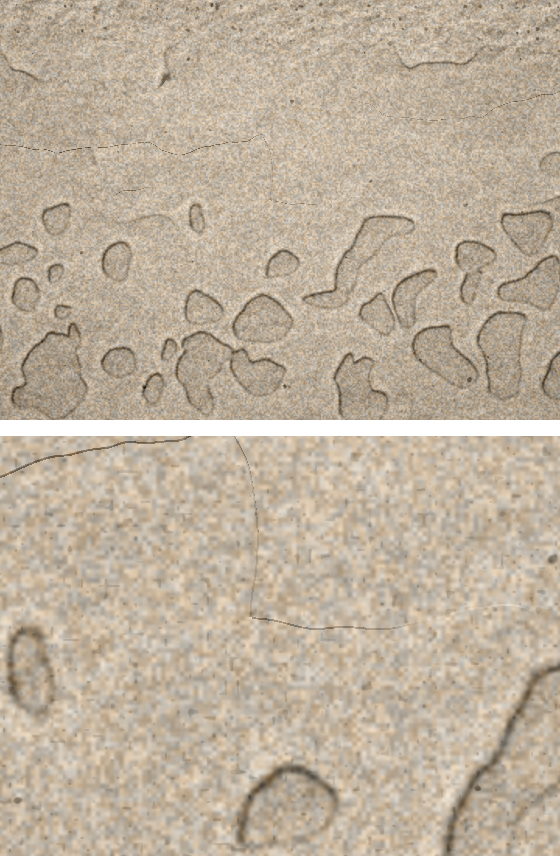
Top, the full canvas; bottom, a detail of the centre.
This texture is drawn by a Shadertoy shader. Its source:

```glsl
// Damp beach sand: rimmed hollows below, faint terraces in the middle, a crumbly crust on top.

const vec3 SAND = vec3(0.745, 0.690, 0.615);
const vec3 WARM_TINT = vec3(0.035, 0.0, -0.04);
const vec2 LIGHT_DIR = vec2(-0.42, 0.91);

float hash(vec2 p) {
    vec3 q = fract(p.xyx * 0.1031);
    q += dot(q, q.yzx + 33.33);
    return fract((q.x + q.y) * q.z);
}

float noise(vec2 p) {
    vec2 i = floor(p), f = fract(p);
    f = f * f * (3.0 - 2.0 * f);
    float low = mix(hash(i), hash(i + vec2(1, 0)), f.x);
    float high = mix(hash(i + vec2(0, 1)), hash(i + vec2(1, 1)), f.x);
    return mix(low, high, f.y);
}

float fbm(vec2 p) {
    float sum = 0.0, amp = 0.5;
    for (int i = 0; i < 4; i++) {
        sum += amp * noise(p);
        p = mat2(1.6, 1.2, -1.2, 1.6) * p + 5.3;
        amp *= 0.5;
    }
    return sum / 0.9375;
}

float smoothMin(float a, float b, float k) {
    float h = max(k - abs(a - b), 0.0) / k;
    return min(a, b) - 0.25 * h * h * k;
}

vec2 warp(vec2 p, float freq, float amount) {
    return p + amount * (vec2(noise(p * freq + 3.1), noise(p * freq + 47.7)) - 0.5);
}

// Scattered tilted ovals; their density changes from left to right
float ovals(vec2 p, float cell, float keepLeft, float keepRight, float seed) {
    vec2 id = floor(p / cell);
    float d = 0.3;
    for (int k = 0; k < 9; k++) {
        vec2 c = id + vec2(k % 3, k / 3) - 1.0;
        vec2 key = c + seed;
        vec2 jitter = vec2(hash(key + 11.0), hash(key + 23.0)) - 0.5;
        vec2 center = (c + 0.5 + 0.55 * jitter) * cell;
        float keep = mix(keepLeft, keepRight, smoothstep(0.35, 0.75, center.x));
        keep *= 1.0 - smoothstep(0.32, 0.58, center.y);
        keep *= smoothstep(0.0, 0.09, center.y);
        if (hash(key + 37.0) > keep) continue;
        float angle = 0.95 + 1.7 * (hash(key + 41.0) - 0.5);
        vec2 axis = vec2(cos(angle), sin(angle));
        vec2 q = p - center;
        q = vec2(dot(q, axis), dot(q, vec2(-axis.y, axis.x)));
        float len = cell * mix(0.22, 0.50, hash(key + 53.0));
        vec2 size = len * vec2(1.0, mix(0.42, 0.75, hash(key + 67.0)));
        d = smoothMin(d, (length(q / size) - 1.0) * size.y, 0.014);
    }
    return d;
}

float hollows(vec2 p) {
    vec2 q = warp(p, 10.0, mix(0.035, 0.10, smoothstep(0.25, 0.8, p.x)));
    q = warp(q, 32.0, 0.012);
    return smoothMin(ovals(q, 0.108, 0.86, 0.35, 0.0), ovals(q, 0.19, 0.12, 0.85, 90.0), 0.014);
}

float terraces(vec2 p) {
    vec2 q = warp(p, 22.0, 0.025) * vec2(1.0, 1.25);
    return 0.25 * (0.75 * noise(q * 5.0 + 8.4) + 0.25 * noise(q * 13.0) - 0.5);
}

// Distance to an outline, then the direction pointing out of the hollow
vec3 outline(vec2 p, bool isTerrace) {
    const float e = 0.0015;
    vec3 f;
    for (int i = 0; i < 3; i++) {
        vec2 q = p + e * vec2(i == 1, i == 2);
        f[i] = isTerrace ? terraces(q) : hollows(q);
    }
    vec2 g = (f.yz - f.x) / e;
    float slope = length(g);
    return vec3(f.x / max(slope, 0.35), g / max(slope, 0.001));
}

// Floor tone, shaded wall and pale rim of a sunken edge
float sunkenEdge(vec3 o, float width, float farWall) {
    float d = o.x;
    float facing = smoothstep(-0.7, 0.75, dot(o.yz, LIGHT_DIR));
    float inside = 1.0 - smoothstep(-0.003, 0.003, d);
    float line = exp(-d * d / (width * width)) * mix(farWall, 0.30, facing);
    float shade = inside * (0.028 + 0.055 * facing * exp(min(d, 0.0) / 0.012));
    float rim = exp(-pow((d - 0.011) / 0.007, 2.0)) * mix(0.025, 0.06, facing);
    return rim - line - shade;
}

// Sparse dark holes
float specks(vec2 p, float cell, float keep) {
    vec2 id = floor(p / cell);
    vec2 center = 0.25 + 0.5 * vec2(hash(id + 5.0), hash(id + 19.0));
    float radius = mix(0.0018, 0.0055, hash(id + 71.0));
    float d = length(warp(p, 140.0, 0.004) - (id + center) * cell);
    return step(hash(id + 83.0), keep) * (1.0 - smoothstep(radius * 0.5, radius * 1.3, d));
}

float emboss(vec2 p, float freq) {
    vec2 q = p * vec2(1.0, 1.35) * freq;
    return fbm(q) - fbm(q + 0.35 * LIGHT_DIR);
}

void mainImage(out vec4 fragColor, in vec2 fragCoord) {
    vec2 p = fragCoord / iResolution.y;
    float side = p.x * iResolution.y / iResolution.x - 0.5;

    // Broad light
    float tone = 0.035 * smoothstep(0.1, 0.7, p.y) - 0.025 * smoothstep(0.82, 1.0, p.y);
    tone -= 0.22 * side * side + 0.035 * (1.0 - smoothstep(0.0, 0.25, p.y));
    tone += 0.05 * (fbm(p * 5.0) - 0.5) + 0.12 * emboss(p, 18.0);

    // Hollows and broken terrace lines
    tone += sunkenEdge(outline(p, false), 0.0038, 0.11);
    float band = smoothstep(0.42, 0.55, p.y) * (1.0 - smoothstep(0.84, 0.93, p.y));
    float broken = smoothstep(0.36, 0.66, noise(p * 6.0 + 17.0));
    tone += band * mix(0.15, 0.85, broken) * sunkenEdge(outline(p, true), 0.0032, 0.015);

    // Crumbly crust and holes
    float crust = smoothstep(0.83, 0.97, p.y + 0.16 * (fbm(p * 7.0) - 0.5) + 0.07 * side);
    tone += crust * (0.32 * emboss(p, 26.0) + 0.25 * emboss(p + 4.0, 60.0));
    tone -= 0.27 * specks(p, 0.06, 0.07 + 0.25 * crust) + 0.2 * crust * specks(p + 2.0, 0.027, 0.3);

    // Grains
    float fine = noise(p * 270.0) - 0.5;
    float coarse = noise(p * 150.0 + 31.0) - 0.5;
    tone += 0.17 * fine + 0.11 * coarse - 0.10 * smoothstep(0.80, 0.95, noise(p * 210.0 + 9.0));
    vec3 tint = WARM_TINT * 2.0 * (noise(p * 190.0 + 61.0) - 0.5);

    fragColor = vec4(clamp(SAND + tone + tint, 0.0, 1.0), 1.0);
}
```
